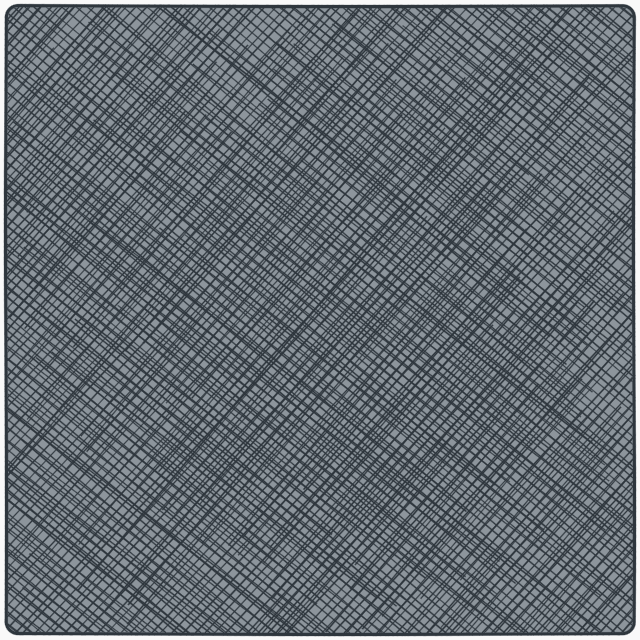
Write a three.js fragment shader that draws this pattern.

```glsl
// Draws a slate panel with rounded corners, covered in fine pen crosshatching.
// Each of two diagonal directions has a full hatch and a looser hatch at a
// slightly different angle, so the pairs bunch and part in soft bands.
#define PITCH 0.0122        // spacing of the full hatch
#define LOOSE_PITCH 0.0136  // spacing of the loose hatch
#define LINE_WIDTH 0.0021
#define FALL_ANGLE -40.0    // degrees, strokes falling to the right
#define RISE_ANGLE 47.0     // degrees, strokes rising to the right
#define ANGLE_DRIFT 2.6     // turn of the loose hatch, degrees
#define PANEL_HALF 0.4932
#define CORNER 0.021
#define BORDER 0.0052
#define SOFT 0.00195        // edge softness

varying vec2 vUv;

const vec3 PAPER = vec3(0.975);
const vec3 SLATE = vec3(0.553, 0.586, 0.613);
const vec3 INK = vec3(0.180, 0.210, 0.238);

float hash(vec2 p) {
  return fract(sin(dot(p, vec2(127.1, 311.7))) * 43758.5453);
}

// Coverage of a shape from its signed distance (negative inside).
float fill(float d) {
  return clamp(0.5 - d / SOFT, 0.0, 1.0);
}

float roundedBox(vec2 p, float halfSize, float radius) {
  vec2 q = abs(p) - halfSize + radius;
  return length(max(q, 0.0)) + min(max(q.x, q.y), 0.0) - radius;
}

// Nearly parallel strokes; loose = 1 gives each stroke its own two ends.
float hatch(vec2 p, float degrees, float pitch, float loose, float seed) {
  float a = radians(degrees);
  float along = dot(p, vec2(cos(a), sin(a)));
  float across = dot(p, vec2(-sin(a), cos(a)));
  float cell = floor(across / pitch);
  float clear = 1.0;
  for (int i = -1; i <= 1; i++) {
    float id = cell + float(i);
    float place = hash(vec2(id, seed)) - 0.5;
    float tilt = hash(vec2(id, seed + 3.7)) - 0.5;
    float weight = hash(vec2(id, seed + 7.3));
    float reach = hash(vec2(id, seed + 11.9));
    float shift = hash(vec2(id, seed + 17.1)) - 0.5;

    // Jittered position with a small lean, and uneven pen pressure.
    float jitter = place * mix(0.28, 0.75, loose) + tilt * along * 0.8;
    float center = (id + 0.5 + jitter) * pitch;
    float width = LINE_WIDTH * mix(0.72, 1.25, weight);
    float d = abs(across - center) - 0.5 * width;

    // Loose strokes gather round the middle and shorten to the corners.
    float span = mix(0.27, 0.66, reach) * (1.0 - 0.75 * abs(center));
    float ends = abs(along - 0.22 * shift) - span;
    d = max(d, mix(-1.0, ends, loose));
    clear *= 1.0 - fill(d);
  }
  return 1.0 - clear;
}

// Full and loose hatch of one direction laid over each other.
float strokes(vec2 p, float degrees, float drift, float seed) {
  float full = hatch(p, degrees, PITCH, 0.0, seed);
  float extra = hatch(p, degrees + drift, LOOSE_PITCH, 1.0, seed + 41.0);
  return 1.0 - (1.0 - full) * (1.0 - extra);
}

void main() {
  vec2 p = vUv - 0.5;

  // Crosshatch
  float falling = strokes(p, FALL_ANGLE, ANGLE_DRIFT, 2.0);
  float rising = strokes(p, RISE_ANGLE, ANGLE_DRIFT, 5.0);
  float ink = 1.0 - (1.0 - falling) * (1.0 - rising);

  // Panel outline with a slight hand wobble
  vec2 wobble = 0.0008 * sin(p.yx * vec2(7.0, 5.0) + vec2(0.6, 1.4));
  float panel = roundedBox(p + wobble, PANEL_HALF, CORNER);
  float border = fill(abs(panel + 0.5 * BORDER) - 0.5 * BORDER);

  vec3 color = mix(SLATE, INK, max(ink, border));
  color = mix(PAPER, color, fill(panel));
  gl_FragColor = vec4(color, 1.0);
}
```
